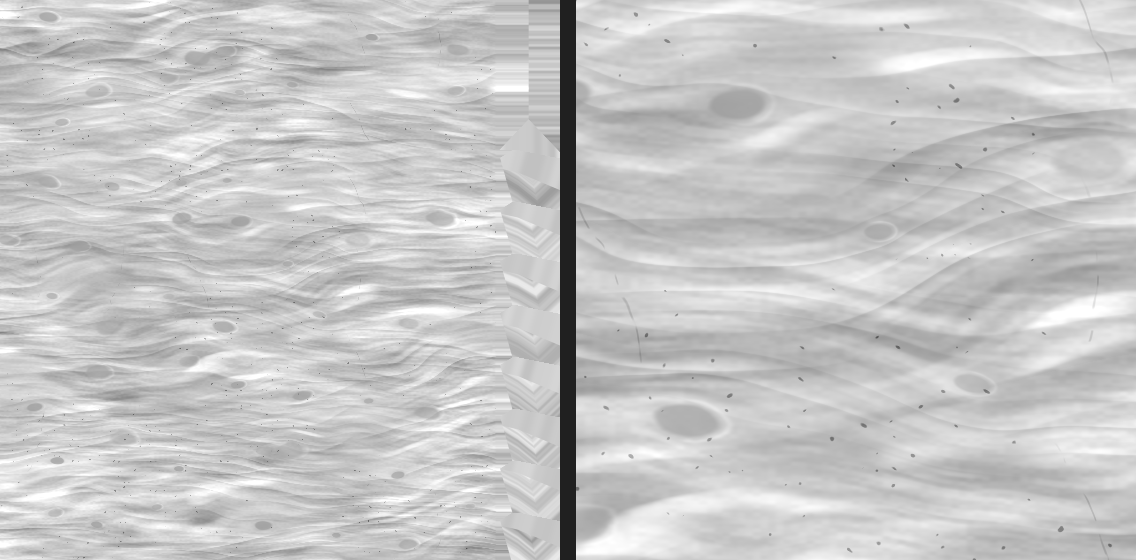
Left: the whole. Right: its middle third, enlarged.
Write a Shadertoy shader that draws this texture.

```glsl
// Pale grey wood grain: warped, stretched noise with sharp-edged folds,
// oval knots that bend the fibres, tiny specks and hairline scratches.
// A narrow strip on the right breaks up into smears and angular facets.
const float BASE_TONE = 0.772;
const float FOLD_CONTRAST = 0.165;
const float KNOT_TONE = 0.63;
const float KNOT_CELLS = 8.0;
const float KNOT_CHANCE = 0.85;
const float SPECK_CELLS = 110.0;
const float SCRATCH_CELLS = 7.0;
const float STRIP_X = 0.893;     // left side of the broken strip
const float BAR_X = 0.944;       // left side of the barred corner
const float TEETH_TOP = 0.732;   // facets lie below this height
const float TOOTH_HEIGHT = 0.0925;
const float SOFT = 0.0012;       // edge smoothing

float hash(vec2 p) {
    vec3 q = fract(vec3(p.xyx) * 0.1031);
    q += dot(q, q.yzx + 33.33);
    return fract((q.x + q.y) * q.z);
}
vec2 hash2(vec2 p) { return vec2(hash(p + 17.3), hash(p + 61.7)); }

float noise(vec2 p) {
    vec2 i = floor(p), f = fract(p);
    f = f * f * f * (f * (f * 6.0 - 15.0) + 10.0);
    return mix(mix(hash(i), hash(i + vec2(1, 0)), f.x),
               mix(hash(i + vec2(0, 1)), hash(i + vec2(1, 1)), f.x), f.y);
}
// Zero-centred noise
float wave(vec2 p) { return noise(p + 40.0) - 0.5; }

// Overlapping fibre: bright above a crisp edge, dark below it
float fold(vec2 p, float count, float seed) {
    float phase = p.y * count + 2.2 * noise(p * vec2(4.0, 9.0) + seed);
    float s = fract(phase) - 0.5;
    float strand = noise(vec2(p.x * 7.0 + seed, floor(phase) * 7.3 + seed));
    return s / (abs(s) + 0.04) * exp(-6.5 * abs(s)) * smoothstep(0.4, 0.9, strand);
}

// x: knot body, y: pale rim, z: vertical bend of the grain
vec3 knots(vec2 p) {
    vec3 sum = vec3(0);
    for (int k = 0; k < 9; k++) {
        vec2 cell = floor(p * KNOT_CELLS) + vec2(k % 3 - 1, k / 3 - 1);
        if (hash(cell + 5.1) > KNOT_CHANCE) continue;
        vec2 d = p - (cell + 0.1 + 0.8 * hash2(cell)) / KNOT_CELLS;
        float size = mix(0.008, 0.027, pow(hash(cell + 9.4), 1.4));
        d.y += d.x * 0.25 * (hash(cell + 3.8) - 0.5);
        float e = length(d / vec2(size, size * 0.52)) + 0.3 * wave(p * vec2(50, 90));
        float strength = mix(0.4, 1.0, hash(cell + 2.6));
        sum.x = max(sum.x, strength * (0.75 * smoothstep(1.1, 0.8, e) + 0.25 * smoothstep(1.9, 0.6, e)));
        sum.y += hash(cell + 8.2) * exp(-60.0 * (e - 1.25) * (e - 1.25)) * smoothstep(-0.5, 0.8, d.x / size + 0.4);
        sum.z -= d.y * 0.55 * exp(-0.3 * e * e);
    }
    return sum;
}

float specks(vec2 p) {
    vec2 cell = floor(p * SPECK_CELLS);
    vec2 d = fract(p * SPECK_CELLS) - 0.25 - 0.5 * hash2(cell);
    d.x += d.y * (hash(cell + 6.0) - 0.5) * 2.0;
    float size = mix(0.03, 0.15, pow(hash(cell + 4.0), 2.0)) + 0.12 * wave(p * 450.0);
    float chance = 0.16 * smoothstep(0.4, 0.85, noise(p * 9.0));
    return step(hash(cell + 1.0), chance) * smoothstep(size + 0.07, size - 0.04, length(d));
}

float scratches(vec2 p) {
    vec2 cell = floor(p * SCRATCH_CELLS);
    vec2 d = fract(p * SCRATCH_CELLS) - 0.5;
    float lean = 0.9 * (hash(cell + 7.0) - 0.35);
    float x = d.x + lean * d.y + 0.4 * d.y * d.y + 0.05 * wave(p * 60.0);
    float line = smoothstep(0.008, 0.001, abs(x)) * smoothstep(0.45, 0.25, abs(d.y));
    return line * step(hash(cell + 2.0), 0.4) * smoothstep(0.4, 0.7, noise(p * 150.0));
}

float wood(vec2 uv) {
    vec3 knot = knots(uv);
    vec2 p = uv + vec2(0, knot.z);
    // Two families of fibres that lean opposite ways
    vec2 a = p + vec2(0, 0.07 * p.x + 0.045 * wave(p * vec2(5, 7)) + 0.014 * wave(p * vec2(14, 22)));
    vec2 b = p + vec2(0, -0.09 * p.x + 0.06 * wave(p * vec2(4.5, 6) + 23.0) + 0.014 * wave(p * vec2(12, 24)));

    // Broad tones down to fine fibres
    float tone = BASE_TONE + 0.11 * wave(a * vec2(4, 13)) + 0.12 * wave(b * vec2(8, 40) + 9.0);
    float busy = 0.6 + 0.8 * noise(p * vec2(6, 12) + 70.0);
    float fine = 0.13 * wave(a * vec2(13, 95)) + 0.11 * wave(b * vec2(19, 150));
    fine += 0.08 * wave(a * vec2(34, 290)) + 0.035 * wave(uv * vec2(220, 430));
    fine += FOLD_CONTRAST * (0.9 * fold(a, 24.0, 3.0) + fold(b, 37.0, 31.0) + 0.7 * fold(a, 63.0, 57.0));
    tone += busy * fine;
    // Short pale glints
    tone += 0.17 * smoothstep(0.62, 0.95, noise(b * vec2(11, 75) + 13.0)) * noise(a * vec2(6, 15));

    tone += 0.09 * knot.y;
    tone = mix(tone, KNOT_TONE + 0.06 * wave(a * vec2(30, 150)), 0.82 * knot.x);
    return tone - 0.27 * specks(uv) * step(uv.x, STRIP_X - 0.008) - 0.10 * scratches(uv);
}

// Angular contour bands under a pale sloping cap, one set per tooth
float facets(vec2 local, float id) {
    float tilt = 0.3 + 0.4 * hash(vec2(id, 3.0));
    float h = max(dot(local, vec2(-tilt, 1.0)), dot(local, vec2(0.75, 0.65)) - 0.03 - 0.05 * tilt);
    float bands = 0.78 + 0.26 * wave(vec2(h * 75.0 + id * 13.0, id)) + 0.11 * wave(vec2(h * 240.0, id));
    float cap = 0.80 + 0.09 * wave(vec2(local.x * 55.0 + local.y * 15.0, id * 3.7));
    float capEdge = 0.012 + 0.022 * hash(vec2(id, 6.0)) + 0.22 * local.x;
    return mix(cap, bands, smoothstep(-SOFT, SOFT, local.y - capEdge));
}

void mainImage(out vec4 fragColor, in vec2 fragCoord) {
    vec2 uv = fragCoord / iResolution.xy;
    float tone = wood(vec2(min(uv.x, STRIP_X - 0.006), uv.y));
    float row = (TEETH_TOP - uv.y - 0.2 * max(uv.x - 0.925, 0.0)) / TOOTH_HEIGHT;
    float t = fract(row), above = step(row, 0.0);
    // Barred corner and the striped gable beneath it
    float bars = 0.74 + 0.24 * wave(vec2(uv.y * 48.0, 2.0)) + 0.16 * wave(vec2(uv.y * 210.0, 8.0));
    tone = mix(tone, bars, smoothstep(-SOFT, SOFT, uv.x - BAR_X) * above);
    float gable = 0.787 - 1.05 * abs(uv.x - BAR_X) - uv.y;
    tone = mix(tone, 0.81 + 0.12 * wave(vec2(uv.x * 75.0, 4.0)), smoothstep(-SOFT, SOFT, gable) * above);
    // Toothed strip
    float left = STRIP_X + 0.022 * max((t - 0.15) / 0.85, (0.15 - t) / 0.15);
    float inside = smoothstep(-SOFT, SOFT, uv.x - left) * (1.0 - above);
    tone = mix(tone, facets(vec2(uv.x - STRIP_X, t * TOOTH_HEIGHT), floor(row)), inside);
    fragColor = vec4(vec3(clamp(tone, 0.0, 1.0)), 1.0);
}
```
